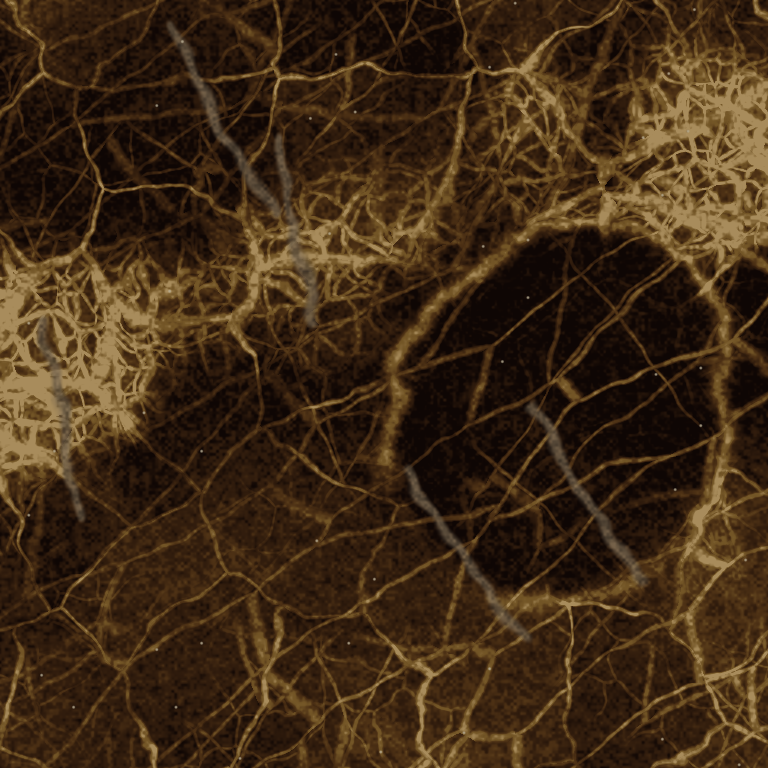
A WebGL 1 fragment shader for this texture:

```glsl
precision highp float;
uniform vec2 u_resolution;

const vec3 BLACK = vec3(0.055, 0.022, 0.014);
const vec3 UMBER = vec3(0.19, 0.11, 0.05);
const vec3 BROWN = vec3(0.30, 0.19, 0.08);
const vec3 OCHRE = vec3(0.45, 0.335, 0.15);
const vec3 CREAM = vec3(0.66, 0.55, 0.36);
const vec3 GREY = vec3(0.41, 0.35, 0.27);

float hash(vec2 p) {
  return fract(sin(dot(p, vec2(127.1, 311.7))) * 43758.5453);
}

vec2 hash2(vec2 p) {
  return vec2(hash(p), hash(p + vec2(37.3, 17.9)));
}

float noise(vec2 p) {
  vec2 i = floor(p), f = fract(p);
  f = f * f * (3.0 - 2.0 * f);
  return mix(mix(hash(i), hash(i + vec2(1.0, 0.0)), f.x),
             mix(hash(i + vec2(0.0, 1.0)), hash(i + 1.0), f.x), f.y);
}

float fbm(vec2 p) {
  float sum = 0.0, amp = 0.5;
  for (int i = 0; i < 5; i++) {
    sum += amp * noise(p);
    p = mat2(1.6, 1.2, -1.2, 1.6) * p + 7.3;
    amp *= 0.5;
  }
  return sum / 0.97;
}

// x: distance to the nearest cell border, y: random value of the cell
vec2 cells(vec2 p) {
  vec2 base = floor(p), near = vec2(9.0), next = vec2(9.0), id = base;
  for (int y = -1; y <= 1; y++) {
    for (int x = -1; x <= 1; x++) {
      vec2 cell = base + vec2(float(x), float(y));
      vec2 r = cell + 0.05 + 0.9 * hash2(cell) - p;
      if (dot(r, r) < dot(near, near)) {
        next = near;
        near = r;
        id = cell;
      } else if (dot(r, r) < dot(next, next)) {
        next = r;
      }
    }
  }
  float border = (dot(next, next) - dot(near, near)) / (2.0 * length(next - near) + 0.001);
  return vec2(border, hash(id + 5.7));
}

float line(float d, float width) {
  return 1.0 - smoothstep(width * 0.15, width, d);
}

float bell(float x, float width) {
  return exp(-x * x / (width * width));
}

// Thin cracks running along one direction
float cracks(vec2 p, float angle, float freq, float width) {
  float c = cos(angle), s = sin(angle);
  vec2 q = vec2(c * p.x + s * p.y, c * p.y - s * p.x);
  return line(cells(q * vec2(0.32, 1.0) * freq).x / freq, width);
}

// A few short grey veins falling to the right
float greyVeins(vec2 p) {
  float sum = 0.0;
  for (int i = 0; i < 5; i++) {
    float k = float(i);
    vec2 start = vec2(0.05 + 0.16 * k, 0.3 + 0.7 * hash(vec2(k, 3.1)));
    vec2 span = vec2(0.03 + 0.13 * hash(vec2(k, 8.4)), -0.24);
    float t = clamp(dot(p - start, span) / dot(span, span), 0.0, 1.0);
    sum = max(sum, line(length(p - start - span * t), 0.011));
  }
  return sum;
}

vec3 stoneRamp(float t) {
  vec3 c = mix(BLACK, UMBER, smoothstep(0.02, 0.28, t));
  c = mix(c, BROWN, smoothstep(0.25, 0.48, t));
  c = mix(c, OCHRE, smoothstep(0.45, 0.7, t));
  return mix(c, CREAM, smoothstep(0.7, 1.0, t));
}

void main() {
  vec2 p = gl_FragCoord.xy / u_resolution;
  vec2 bend = vec2(fbm(p * 5.0), fbm(p * 5.0 + 31.0)) - 0.5;
  vec2 ripple = vec2(noise(p * 34.0), noise(p * 34.0 + 53.0)) - 0.5;
  vec2 q = p + 0.11 * bend + 0.011 * ripple;
  float patches = fbm(p * 4.0 + 11.0);

  // One large dark clast and the crushed zone around it
  float oval = length((q - vec2(0.73, 0.45)) / vec2(0.21, 0.25));
  float inside = 1.0 - smoothstep(0.92, 1.04, oval);
  float rim = bell(oval - 1.05, 0.045) * smoothstep(0.3, 0.6, noise(p * 7.0 + 2.0));
  float bandHeight = 0.57 + 0.2 * smoothstep(0.15, 0.7, p.x);
  float band = bell(p.y - bandHeight, mix(0.2, 0.12, p.x));
  float crushed = smoothstep(0.3, 0.95, band + 1.6 * (patches - 0.45));
  crushed = max(crushed, 0.7 * rim) * (1.0 - inside);

  // Vein networks at three sizes
  vec2 coarse = cells(q * 5.5 + 3.0);
  vec2 medium = cells(q * 14.0 + 9.0);
  vec2 fine = cells((q + 0.008 * ripple) * 32.0);
  float fade = smoothstep(0.25, 0.65, noise(p * 9.0 + 40.0));
  float veins = line(coarse.x / 5.5, 0.005 + 0.014 * crushed) * mix(0.35, 0.75, fade);
  veins = max(veins, line(medium.x / 14.0, 0.0035 + 0.006 * crushed) * mix(0.28 * fade, 0.75, crushed));
  veins = max(veins, line(fine.x / 32.0, 0.0055) * 0.7 * crushed);
  veins *= 1.0 - 0.85 * inside;
  veins = max(veins, 0.6 * rim);

  // Diagonal cracks, strongest at the lower right
  vec2 s = p + 0.05 * bend + 0.008 * ripple;
  float lowerRight = smoothstep(0.5, 1.2, p.x + 0.6 * (1.0 - p.y));
  float strokes = cracks(s, 0.62, 11.0, 0.0042) * mix(0.35, 0.75, lowerRight);
  strokes = max(strokes, cracks(s + 4.0, 0.95, 9.0, 0.0036) * 0.5 * fade);
  strokes = max(strokes, cracks(s + 7.0, 2.2, 5.0, 0.0036) * 0.55 * fade);
  veins = max(veins, strokes * mix(0.5, 1.0, noise(p * 12.0)));

  // Brown clouding, cell tint and grain
  float low = 1.0 - smoothstep(0.1, 0.55, p.y);
  float body = 0.02 + 0.16 * coarse.y * (1.0 - inside) + 0.45 * max(patches - 0.36, 0.0);
  body += 0.12 * low * (1.0 - inside) + 0.27 * crushed;
  float grain = noise(p * 240.0) - 0.5 + 0.7 * (noise(p * 115.0 + 8.0) - 0.5);
  float mottling = mix(0.75, 1.15, noise(p * 75.0));
  float tone = body + veins * mottling * (0.95 - 0.35 * body);
  tone += grain * (0.19 + 0.16 * tone);
  vec3 color = stoneRamp(tone);

  // Grey veins and pale specks
  float grey = greyVeins(p + 0.06 * bend + 0.012 * ripple);
  color = mix(color, GREY * (1.0 + 0.45 * grain), 0.8 * grey);
  vec2 speckCell = floor(p * 120.0);
  float speck = line(length(fract(p * 120.0) - 0.5), 0.35) * step(0.996, hash(speckCell + 2.0));
  color = mix(color, vec3(0.72, 0.68, 0.58), 0.8 * speck);

  gl_FragColor = vec4(color, 1.0);
}
```
